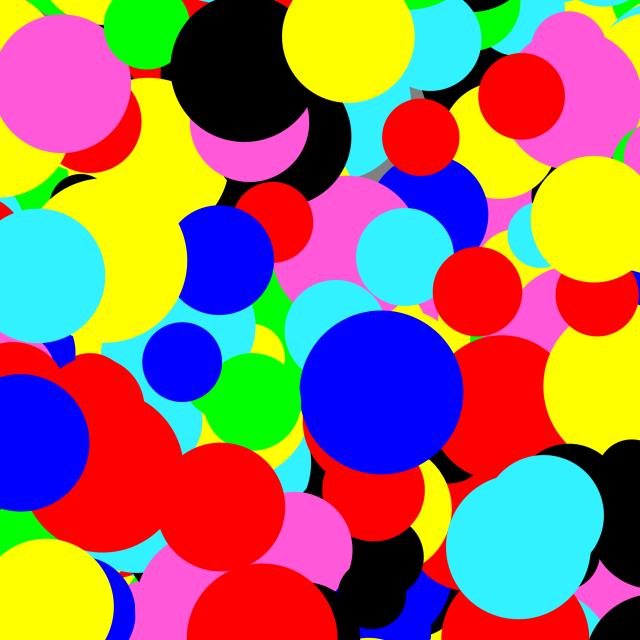
A three.js fragment shader for this pattern:

```glsl
varying vec2 vUv;

const int DISC_COUNT = 320;
const float MIN_RADIUS = 0.048;
const float MAX_RADIUS = 0.132;
const float MARGIN = 0.13;
const float EDGE = 0.0011;
const float GOLDEN = 0.618034;

const vec3 BLACK = vec3(0.0);
const vec3 CYAN = vec3(0.2, 0.95, 1.0);
const vec3 YELLOW = vec3(1.0, 1.0, 0.0);
const vec3 RED = vec3(1.0, 0.0, 0.0);
const vec3 PINK = vec3(1.0, 0.35, 0.85);
const vec3 BLUE = vec3(0.0, 0.0, 1.0);
const vec3 GREEN = vec3(0.0, 1.0, 0.0);
const vec3 BACKDROP = vec3(0.5);

float hash(float id, float salt) {
  return fract(sin(dot(vec2(id, salt), vec2(12.9898, 78.233))) * 43758.5453);
}

// Weighted choice: each threshold step is that colour's share
vec3 pickColour(float t) {
  if (t < 0.145) return BLACK;
  if (t < 0.29) return CYAN;
  if (t < 0.49) return YELLOW;
  if (t < 0.69) return RED;
  if (t < 0.85) return PINK;
  if (t < 0.925) return BLUE;
  return GREEN;
}

vec2 discCentre(float id, float margin) {
  vec2 unit = vec2(hash(id, 1.0), hash(id, 2.0));
  return mix(vec2(-margin), vec2(1.0 + margin), unit);
}

float discMask(vec2 p, vec2 centre, float radius, float edge) {
  return 1.0 - smoothstep(-edge, edge, length(p - centre) - radius);
}

void main() {
  vec3 colour = vec3(0.0);
  float unseen = 1.0;

  // Composite front to back, stopping once the point is fully covered
  for (int i = 0; i < DISC_COUNT; i++) {
    float id = float(i) + 1.0;
    float radius = mix(MIN_RADIUS, MAX_RADIUS, hash(id, 3.0));
    float mask = discMask(vUv, discCentre(id, MARGIN), radius, EDGE);

    // Golden-ratio steps keep the colour shares even
    colour += unseen * mask * pickColour(fract(id * GOLDEN));
    unseen *= 1.0 - mask;
    if (unseen < 0.002) break;
  }

  gl_FragColor = vec4(colour + unseen * BACKDROP, 1.0);
}
```
